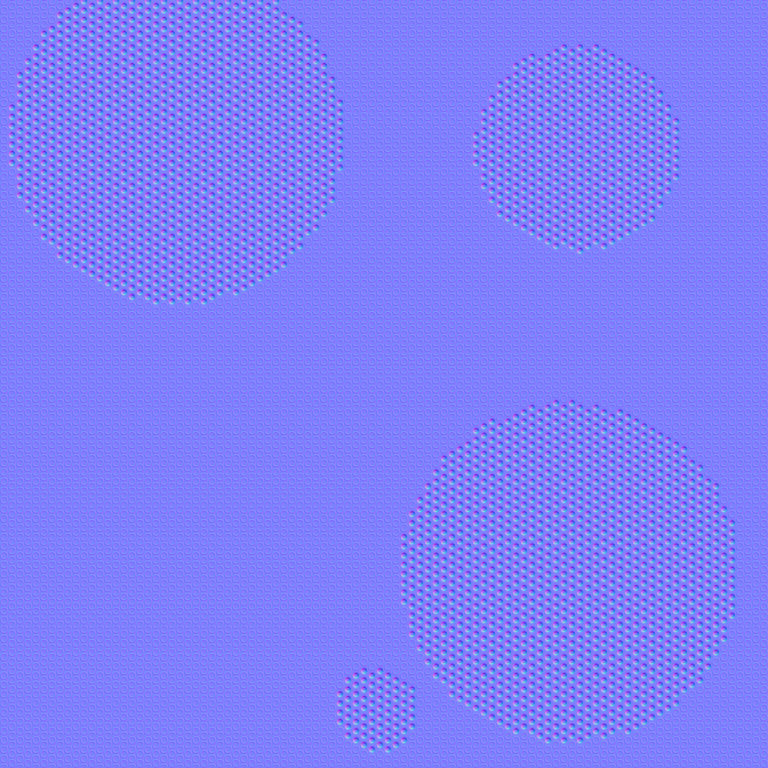
Give the GLSL for this texture map, as a Shadertoy shader.

```glsl
const vec2 GRID = vec2(96.0, 83.138);

// 1 inside a perforated disc, 0 outside
float disc(vec2 p, vec2 center, float radius) {
    return step(distance(p, center), radius);
}

float perforated(vec2 p) {
    float mask = disc(p, vec2(0.230, 0.823), 0.219);
    mask = max(mask, disc(p, vec2(0.752, 0.807), 0.134));
    mask = max(mask, disc(p, vec2(0.742, 0.255), 0.221));
    return max(mask, disc(p, vec2(0.491, 0.076), 0.054));
}

// Tangent-space normal of the staggered ring and hole pattern
vec3 surfaceNormal(vec2 uv) {
    vec2 q = uv * GRID;
    float column = floor(q.x);
    float stagger = 0.5 * mod(column, 2.0);
    vec2 cell = vec2(column + 0.5, round(q.y - stagger) + stagger);
    vec2 d = (q - cell) * vec2(0.866, 1.0);
    float r = length(d);
    vec2 outward = d / max(r, 0.001);

    // Steep hole wall facing inward
    float wall = (r - 0.24) / 0.10;
    float holeTilt = -0.72 * exp(-wall * wall);

    // Shallow raised ring
    float ridge = (r - 0.36) / 0.085;
    float ringTilt = 0.45 * ridge * exp(-ridge * ridge);

    vec2 tilt = outward * mix(ringTilt, holeTilt, perforated(cell / GRID));
    return vec3(tilt, sqrt(1.0 - dot(tilt, tilt)));
}

void mainImage(out vec4 fragColor, in vec2 fragCoord) {
    // Four samples per pixel smooth the fine relief
    vec3 normal = vec3(0.0);
    for (int i = 0; i < 4; i++) {
        vec2 offset = vec2(i % 2, i / 2) * 0.5 - 0.25;
        normal += surfaceNormal((fragCoord + offset) / iResolution.xy);
    }
    fragColor = vec4(0.5 + 0.125 * normal, 1.0);
}
```
